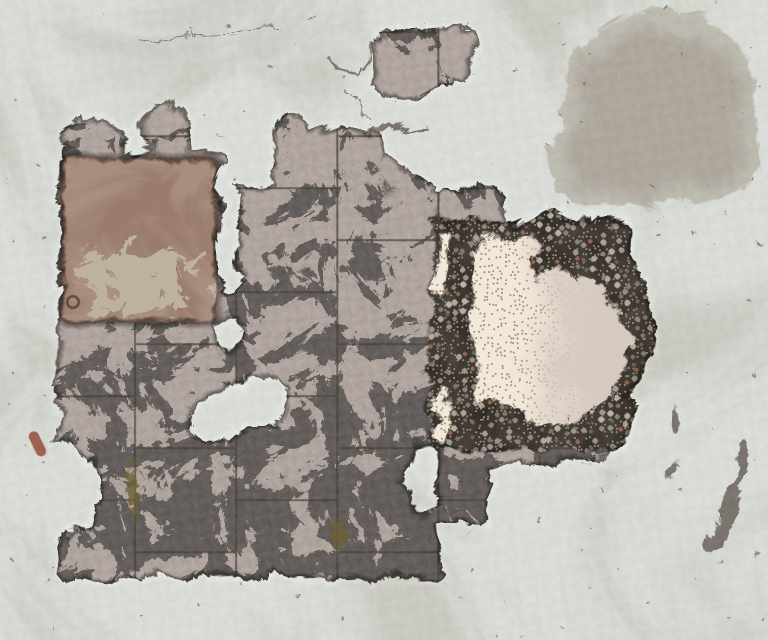
Reproduce this texture procedurally as a WebGL 2 fragment shader.

```glsl
#version 300 es
precision highp float;
// Weathered plaster broken open over worn tiles, a rusty plate and coarse aggregate.
uniform vec2 u_resolution;
out vec4 fragColor;

float hash(vec2 p) {
  p = fract(p * vec2(.1031, .1137));
  p += dot(p, p.yx + 33.33);
  return fract((p.x + p.y) * p.x * 7.31);
}
// Layered, folded sines, roughly -1 to 1.
float waves(vec2 p) {
  float sum = 0., amp = .6;
  for (int i = 0; i < 5; i++) {
    p = mat2(.8, .6, -.6, .8) * p + .8 * sin(p.yx * .9 + float(i) * 1.7);
    sum += amp * sin(p.x) * cos(p.y);
    p *= 1.9;
    amp *= .6;
  }
  return sum;
}
// Cellular noise: distance to the nearest seed, and its id.
vec2 cells(vec2 p) {
  vec2 best = vec2(9, 0);
  for (int k = 0; k < 9; k++) {
    vec2 c = floor(p) + vec2(k % 3 - 1, k / 3 - 1);
    vec2 v = abs(p - c - .15 - .7 * vec2(hash(c + 7.), hash(c + 51.)));
    float d = mix(length(v), v.x + v.y, .35);
    if (d < best.x) best = vec2(d, hash(c + 23.));
  }
  return best;
}
// Distances: centre and half size, or two ends and a radius.
float box(vec2 p, float x, float y, float w, float h) {
  vec2 q = abs(p - vec2(x, y)) - vec2(w, h) + .012;
  return length(max(q, 0.)) + min(max(q.x, q.y), 0.) - .012;
}
float oval(vec2 p, float x, float y, float w, float h) {
  return (length((p - vec2(x, y)) / vec2(w, h)) - 1.) * min(w, h);
}
float line(vec2 p, float ax, float ay, float bx, float by, float r) {
  vec2 a = p - vec2(ax, ay), v = vec2(bx - ax, by - ay);
  return length(a - v * clamp(dot(a, v) / dot(v, v), 0., 1.)) - r;
}
float fill(float d, float soft) { return 1. - smoothstep(-soft, soft, d); }

float pitShape(vec2 p) { return min(box(p, .82, .475, .165, .18), oval(p, .86, .49, .16, .175)); }

float holeShape(vec2 p) {
  float d = max(box(p, .39, .4, .3, .305), -oval(p, .085, .235, .07, .075));
  d = min(d, box(p, .217, .69, .13, .075));
  d = min(d, min(oval(p, .152, .78, .052, .04), oval(p, .262, .795, .038, .05)));
  d = min(d, min(box(p, .515, .74, .085, .06), oval(p, .455, .79, .028, .036)));
  d = min(d, min(line(p, .6, .735, .67, .68, .022), box(p, .735, .68, .055, .03)));
  d = min(d, min(pitShape(p), box(p, .71, .24, .055, .06)));
  d = min(d, line(p, .74, .28, .94, .3, .02));
  d = min(d, min(oval(p, .64, .9, .062, .058), box(p, .7, .912, .037, .043)));
  // Plaster left standing inside.
  float island = min(line(p, .335, .345, .41, .372, .036), oval(p, .66, .255, .027, .052));
  island = min(island, line(p, .354, .74, .359, .56, .012));
  return max(d, -min(island, oval(p, .357, .475, .018, .025)));
}

vec3 plaster(vec2 p, vec2 q, float px) {
  vec3 c = mix(vec3(.85, .86, .84), vec3(.79, .79, .76), smoothstep(-.1, .9, waves(p * 9.)));
  // Damp stain.
  float stain = min(oval(q, 1.03, .84, .152, .145), line(q, .93, .75, 1.11, .76, .075));
  c = mix(c, vec3(.74, .73, .69), fill(stain, .003));
  c = mix(c, vec3(.67, .64, .605), .85 * fill(stain + .025 + .02 * waves(p * 20.), .025));
  // Hairline cracks.
  float crack = min(line(q, .22, .937, .44, .96, .001), line(q, .57, .8, .67, .8, .003));
  crack = min(crack, min(line(q, .515, .908, .55, .885, .002), line(q, .55, .885, .6, .945, .002)));
  crack = min(crack, line(q, .54, .86, .575, .81, .001));
  // Gouges and scattered pits.
  float gouge = min(line(q, 1.158, .31, 1.15, .235, .007), line(q, 1.15, .235, 1.115, .15, .012));
  gouge = min(gouge, min(oval(q, 1.058, .345, .008, .02), oval(q, 1.045, .27, .007, .014)));
  c = mix(c, vec3(.44, .41, .39), .9 * fill(min(crack, gouge), px));
  vec2 pit = cells(q * 20.);
  c = mix(c, vec3(.45, .43, .4), .7 * step(.65, pit.y) * fill(pit.x - .12 * (pit.y - .5), .03));
  c = mix(c, vec3(.62, .38, .32), fill(line(p, .053, .318, .064, .295, .008), px));
  return c + .018 * waves(p * 190.);
}

vec3 tiles(vec2 p, float px) {
  vec2 size = vec2(.158, .1625), g = (p - vec2(.053, .706)) / size;
  g.y += .5 * mod(floor(g.x), 2.);
  vec2 e = (.5 - abs(fract(g) - .5)) * size;
  float joint = min(e.x, e.y);
  float wear = waves(p * 38.) + .35 * waves(p * 110.) + .9 * (p.y - .42) + .3 * hash(floor(g) + 40.);
  wear -= .3 * fill(joint - .012, .012) + .5 * fill(oval(p, .64, .19, .13, .11), .04);
  vec3 c = mix(vec3(.39, .37, .36), vec3(.69, .645, .62), smoothstep(-.06, .08, wear));
  return mix(c, vec3(.27, .26, .22), .75 * fill(joint - .0015, px)) + .035 * waves(p * 230.);
}

vec3 aggregate(vec2 p, vec2 q, float px) {
  vec2 big = cells(p * 75.), small = cells(p * 150. + 5.);
  vec3 stone = mix(vec3(.36, .34, .31), vec3(.73, .7, .65), big.y * big.y);
  stone = mix(stone, vec3(.58, .4, .31), step(.45, big.y) * step(big.y, .53));
  float grit = step(.5, small.y) * fill(small.x - .27, .12);
  vec3 c = mix(vec3(.25, .225, .2) + .05 * waves(p * 60.), vec3(.56, .53, .48), grit);
  c = mix(c, stone, step(.35, big.y) * fill(big.x - .16 - .24 * big.y, 75. * px));
  // Pale skim coat with two streaks beside it.
  float skim = min(box(q, .793, .505, .05, .128), oval(q, .868, .455, .115, .115));
  skim = min(skim, min(line(q, .69, .63, .685, .54, .009), line(q, .69, .39, .685, .32, .007)));
  skim += .008 * waves(p * 70.);
  float fade = smoothstep(.78, .93, p.x + .03 * waves(p * 25.));
  vec3 pale = mix(vec3(.95, .91, .85), vec3(.84, .79, .75), fade);
  return mix(c, mix(pale, vec3(.53, .47, .41), .7 * grit * (1. - fade)), fill(skim, 2. * px));
}

vec3 rust(vec2 p, vec2 q, float d, float px) {
  float n = waves(p * 75.);
  vec3 c = mix(vec3(.6, .485, .43), vec3(.66, .56, .5), smoothstep(-.5, .6, waves(p * 24.)));
  c = mix(c, vec3(.74, .7, .62), fill(oval(q, .215, .56, .08, .05) + .035 * n, .003));
  float ring = abs(length(p - vec2(.114, .528)) - .009) - .002;
  return mix(c, vec3(.32, .25, .21), .85 * max(fill(ring, px), fill(-d - .005 - .006 * n, .004)));
}

void main() {
  float px = 1. / u_resolution.y;
  vec2 p = gl_FragCoord.xy * px;
  vec2 q = p + .012 * vec2(waves(p * 45.), waves(p * 45. + 9.));
  float hole = holeShape(q), plate = box(mix(p, q, .3), .217, .625, .123, .13);
  // Layers beneath the plaster.
  vec3 c = tiles(p, px);
  c = mix(c, aggregate(p, q, px), fill(max(pitShape(q), .672 - q.x), .003));
  c = mix(c * (1. - .4 * fill(plate - .005, .006)), rust(p, q, plate, px), fill(plate, px));
  float moss = min(oval(p, .208, .235, .009, .03), oval(p, .532, .165, .011, .018));
  c = mix(c, vec3(.43, .38, .2), .8 * fill(moss + .012 * waves(p * 220.), .004));
  c *= 1. - .45 * smoothstep(-.01, 0., hole);
  // Plaster with a lit lip.
  vec3 top = plaster(p, q, px) + .04 * fill(hole - .006, .006);
  fragColor = vec4(mix(top, c, fill(hole, px)), 1);
}
```
